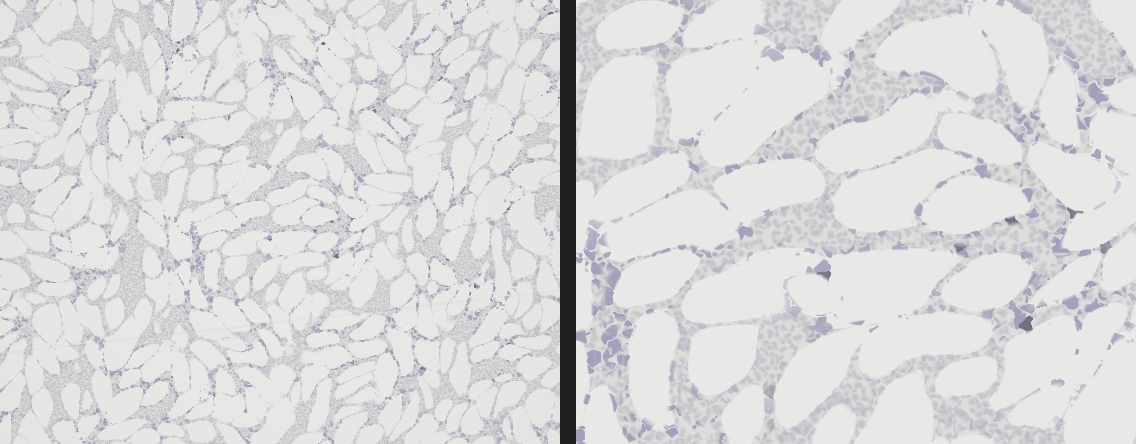
Left: the whole. Right: its middle third, enlarged.
Give the GLSL for this texture, as a WebGL 1 fragment shader.

```glsl
precision highp float;
uniform vec2 u_resolution;

#define GRAINS 20.5        // grains across the canvas
#define SPECKS 150.0       // particle sites across the canvas
#define MOTTLE 235.0       // fine matrix dots across the canvas
#define STRETCH 1.72       // largest grain elongation
#define ROUNDING 6.0       // lower gives rounder grain corners
#define REACH 0.72         // largest grain radius
#define SEAM 0.035         // width of the seams between grains
#define POOL 0.19          // extra width in matrix pools
#define GRAIN_COLOR vec3(0.910, 0.911, 0.903)
#define MATRIX_LIGHT vec3(0.866, 0.866, 0.862)
#define MATRIX_DARK vec3(0.772, 0.774, 0.790)
#define PARTICLE_COLOR vec3(0.635, 0.628, 0.730)

float hash(vec2 p) {
  return fract(sin(dot(p, vec2(127.1, 311.7))) * 43758.55);
}

vec2 hash2(vec2 p) {
  return vec2(hash(p), hash(p + 57.3));
}

// Layered, rotated sines, roughly -0.7 to 0.7
float waves(vec2 p) {
  float sum = 0.0;
  for (int i = 0; i < 5; i++) {
    p = mat2(0.8, 0.6, -0.6, 0.8) * p * 1.2 + 1.7;
    sum += sin(p.x + 1.5 * sin(p.y));
  }
  return sum / 5.0;
}

// Cellular noise: distance to the nearest site and its random id
vec2 cells(vec2 p) {
  vec2 base = floor(p);
  vec2 nearest = vec2(9.0, 0.0);
  for (int j = -1; j <= 1; j++) {
    for (int i = -1; i <= 1; i++) {
      vec2 id = base + vec2(float(i), float(j));
      float d = length(id + hash2(id) - p);
      if (d < nearest.x) nearest = vec2(d, hash(id + 19.7));
    }
  }
  return nearest;
}

// Stretched cellular grains: positive inside, near zero on the seams
float grainField(vec2 p) {
  vec2 base = floor(p);
  float first = 9.0;
  float total = 0.0;
  for (int j = -2; j <= 2; j++) {
    for (int i = -2; i <= 2; i++) {
      vec2 id = base + vec2(float(i), float(j));
      vec2 site = id + 0.04 + 0.92 * hash2(id);
      vec2 shape = hash2(id + 31.4);
      float angle = 0.95 + 2.2 * waves(site * 0.35) + 0.4 * (shape.x - 0.5);
      vec2 axis = vec2(cos(angle), sin(angle));
      float stretch = mix(1.05, STRETCH, sqrt(shape.y));
      vec2 v = p - site;
      vec2 q = vec2(dot(v, axis) / stretch, (axis.x * v.y - axis.y * v.x) * stretch);
      float d = length(q) / mix(0.66, 1.22, shape.x);
      first = min(first, d);
      total += exp(-ROUNDING * d);
    }
  }
  float others = max(total - exp(-ROUNDING * first), 1e-12);
  float second = -log(others) / ROUNDING;
  return min(second - first, 1.6 * (REACH - first));
}

void main() {
  vec2 uv = gl_FragCoord.xy / u_resolution.x;
  float pixel = 1.0 / u_resolution.x;
  vec2 p = uv * GRAINS;

  // Grains with lobed outlines, pools and broken seams
  vec2 lobes = vec2(waves(p * 1.7), waves(p * 1.7 + 8.0));
  float field = grainField(p + 0.15 * lobes);
  float pool = smoothstep(0.0, 0.6, waves(p * 0.8 + 23.0));
  float broken = smoothstep(0.0, 0.5, waves(p * 1.1 + 41.0));
  float depth = field - (SEAM + POOL * pool - 0.19 * broken);
  float soft = 1.7 * GRAINS * pixel;
  float matrix = 1.0 - smoothstep(-soft, soft, depth);

  // Finely mottled matrix of ragged dots
  vec2 ragged = vec2(waves(uv * 260.0), waves(uv * 260.0 + 13.0));
  float dots = smoothstep(0.08, 0.68, cells(uv * MOTTLE + 0.5 * ragged).x);
  vec3 color = mix(GRAIN_COLOR, mix(MATRIX_DARK, MATRIX_LIGHT, dots), matrix);

  // Particles strung along the seams and pool rims
  vec2 speck = cells(uv * SPECKS + 0.55 * ragged);
  float size = mix(0.1, 0.6, smoothstep(0.3, 1.0, speck.y));
  float edge = 0.8 * SPECKS * pixel;
  float spot = 1.0 - smoothstep(size - edge, size + edge, speck.x);
  float rim = min(field + 0.03, abs(depth + 0.03));
  float seam = 1.0 - smoothstep(0.02, 0.10, rim);
  seam *= smoothstep(-0.30, -0.10, depth);
  float crowd = smoothstep(-0.3, 0.35, waves(p * 0.8 + 65.0));
  float shown = step(0.4, speck.y) * mix(0.3, 1.0, crowd);
  vec3 particle = PARTICLE_COLOR * (1.0 - 0.3 * step(0.99, speck.y));
  color = mix(color, particle, spot * seam * shown);

  // Faint scratch and uneven lighting
  float scratch = abs(uv.y - 0.161 - 0.113 * uv.x);
  color -= 0.018 * (1.0 - smoothstep(0.0005, 0.0005 + 1.5 * pixel, scratch));
  vec2 offset = uv - 0.5 * u_resolution * pixel;
  color *= 1.0 - 0.05 * dot(offset, offset);

  gl_FragColor = vec4(color, 1.0);
}
```
